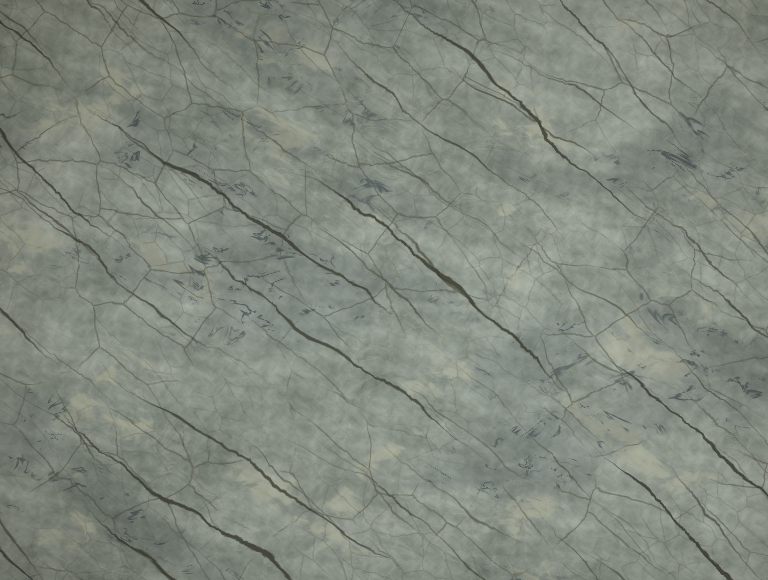
This texture is drawn by a WebGL 1 fragment shader. Its source:

```glsl
precision highp float;
// Weathered grey-green painted surface with diagonal drying cracks and smeared flecks.
uniform vec2 u_resolution;

#define CRACK_ANGLE -0.70
#define MAIN_WIDTH 0.0040
#define MAIN_SPACING 0.115
#define BRANCH_WIDTH 0.0023
#define NET_SCALE 11.0
#define NET_WIDTH 0.0011
#define JAGGEDNESS 0.0075
#define BASE_COLOR vec3(0.562, 0.594, 0.556)
#define CRACK_COLOR vec3(0.235, 0.240, 0.195)
#define HAIRLINE_COLOR vec3(0.335, 0.340, 0.285)
#define FLECK_COLOR vec3(0.265, 0.305, 0.315)
#define CREAM_COLOR vec3(0.690, 0.695, 0.605)

float hash(vec2 p) {
  return fract(sin(dot(p, vec2(127.1, 311.7))) * 43758.55);
}

vec2 hash2(vec2 p) {
  return vec2(hash(p), hash(p + 57.3));
}

vec2 turn(vec2 p, float a) {
  float c = cos(a), s = sin(a);
  return vec2(c * p.x + s * p.y, c * p.y - s * p.x);
}

// Layered sines, each layer turned and bent by the one before; about -0.8 to 0.8
float mottle(vec2 p) {
  float sum = 0.0, amp = 0.5;
  for (int i = 0; i < 5; i++) {
    p = turn(p, 0.65) + 0.75 * sin(p.yx * 0.9 + float(i) * 1.7);
    sum += amp * sin(p.x) * sin(p.y + 0.8);
    p *= 1.9;
    amp *= 0.62;
  }
  return sum;
}

// Thin curved lines where the mottle changes sign
float ridge(vec2 p, float width) {
  return 1.0 - smoothstep(0.0, width, abs(mottle(p)));
}

// Smooth line coverage that fades when thinner than a pixel
float stroke(float d, float halfWidth) {
  float soft = max(1.0 / u_resolution.y, 0.0022);
  return clamp((halfWidth - d) / soft + 0.5, 0.0, 1.0) * min(1.0, 1.4 * halfWidth / soft);
}

// Long tapered cracks, scattered one per segment of each lane
float laneCracks(vec2 p, float spacing, float span, float width, float seed) {
  vec2 q = turn(p, CRACK_ANGLE);
  q.y += 0.028 * sin(q.x * 4.0 + q.y * 3.0 + seed) + 0.008 * sin(q.x * 9.0 - q.y * 11.0);
  float cover = 0.0;
  for (int i = -1; i <= 1; i++) {
    float lane = floor(q.y / spacing) + float(i);
    float along = q.x / span + hash(vec2(lane, seed)) * 5.0;
    vec2 id = vec2(lane, floor(along) + seed * 7.0);
    float t = fract(along);
    float phase = 6.283 * hash(id + 3.1);
    float center = 0.5 + 0.7 * (hash(id) - 0.5) + 0.6 * (t - 0.5) * (hash(id + 8.7) - 0.5);
    float wiggle = 0.007 * sin(q.x * 14.0 + phase) + 0.003 * sin(q.x * 41.0 + 2.0 * phase);
    float d = abs(q.y - (lane + center) * spacing - wiggle);
    float strength = mix(0.3, 1.0, hash(id + 5.9));
    float swell = 0.8 + 0.2 * sin(q.x * 33.0 + 5.0 * phase);
    cover = max(cover, stroke(d, width * strength * swell * sin(3.1416 * t)) * mix(0.6, 1.0, strength));
  }
  return cover;
}

// Distance to the borders of cells that are stretched along the cracks
float cellBorder(vec2 p, float scale) {
  vec2 stretch = vec2(0.64, 1.0) * scale;
  vec2 q = turn(p, CRACK_ANGLE) * stretch;
  vec2 cell = floor(q), f = fract(q), nearest = vec2(0.0);
  float best = 9.0;
  for (int j = -1; j <= 1; j++)
    for (int i = -1; i <= 1; i++) {
      vec2 g = vec2(float(i), float(j));
      vec2 r = g + hash2(cell + g) - f;
      if (dot(r, r) < best) { best = dot(r, r); nearest = r; }
    }
  float border = 9.0;
  for (int j = -2; j <= 2; j++)
    for (int i = -2; i <= 2; i++) {
      vec2 g = vec2(float(i), float(j));
      vec2 r = g + hash2(cell + g) - f;
      vec2 across = r - nearest;
      if (dot(across, across) > 0.0001)
        border = min(border, 0.5 * dot(nearest + r, across) / length(across * stretch));
    }
  return border;
}

void main() {
  vec2 uv = gl_FragCoord.xy / u_resolution;
  vec2 p = gl_FragCoord.xy / u_resolution.y;
  vec2 smear = turn(p, -0.28) * vec2(0.6, 1.0);

  // Smeared paint: clouds, streaks and grain
  float broad = mottle(smear * 6.5 + 2.0);
  float fine = mottle(smear * 27.0 + 11.0);
  float streak = mottle(smear * 75.0 + 23.0);
  float grain = mottle(p * 160.0);
  vec3 color = BASE_COLOR + 0.06 * broad + 0.055 * fine + 0.05 * streak + 0.045 * grain;

  // Cream patches, pale wisps and clusters of bluish curved flecks
  float cream = smoothstep(0.2, 0.55, mottle(smear * 19.0 + 31.0)) * smoothstep(-0.1, 0.4, streak + fine);
  float wisp = ridge(smear * 38.0 + 5.0, 0.07) * smoothstep(-0.2, 0.4, mottle(smear * 13.0 + 61.0));
  float zone = smoothstep(-0.05, 0.45, mottle(smear * 10.0 + 47.0));
  float fleck = ridge(smear * 44.0 + 3.0, 0.13) * smoothstep(0.0, 0.3, mottle(smear * 70.0 + 9.0));
  color = mix(color, CREAM_COLOR, 0.55 * cream + 0.3 * wisp);
  color = mix(color, FLECK_COLOR, zone * (0.2 + 0.6 * fleck));

  // Hairline networks, densest toward the upper left
  vec2 jag = JAGGEDNESS * vec2(mottle(p * 27.0 + 13.0), mottle(p * 27.0 + 83.0));
  float corner = 1.0 - smoothstep(0.1, 0.75, length(uv - vec2(0.0, 1.0)));
  vec2 bent = p + jag + 0.009 * sin(p.yx * 19.0 + vec2(0.0, 2.0));
  float coarse = stroke(cellBorder(bent, NET_SCALE), NET_WIDTH);
  float small = stroke(cellBorder(bent + 3.7, NET_SCALE * 2.2), NET_WIDTH * 0.75);
  coarse *= smoothstep(-0.4, 0.3, mottle(p * 11.0 + 19.0) + 0.5 * corner);
  small *= smoothstep(-0.15, 0.4, mottle(p * 9.0 + 71.0) + 0.5 * corner);
  color = mix(color, HAIRLINE_COLOR, clamp(0.85 * coarse + 0.6 * small, 0.0, 0.9));

  // Tapered diagonal cracks
  float branches = laneCracks(p + jag + 0.3, MAIN_SPACING * 0.8, 0.36, BRANCH_WIDTH, 4.0);
  float trunks = laneCracks(p + jag, MAIN_SPACING, 0.7, MAIN_WIDTH, 1.0);
  color = mix(color, HAIRLINE_COLOR, 0.85 * branches);
  color = mix(color, CRACK_COLOR, 0.88 * trunks);

  // Uneven light: warm and dim toward the edges
  vec2 fromLight = uv - vec2(0.58, 0.42);
  float dim = dot(fromLight * fromLight, vec2(1.0, 0.8));
  color *= 1.02 - dim * vec3(0.46, 0.48, 0.54);
  gl_FragColor = vec4(clamp(color, 0.0, 1.0), 1.0);
}
```
